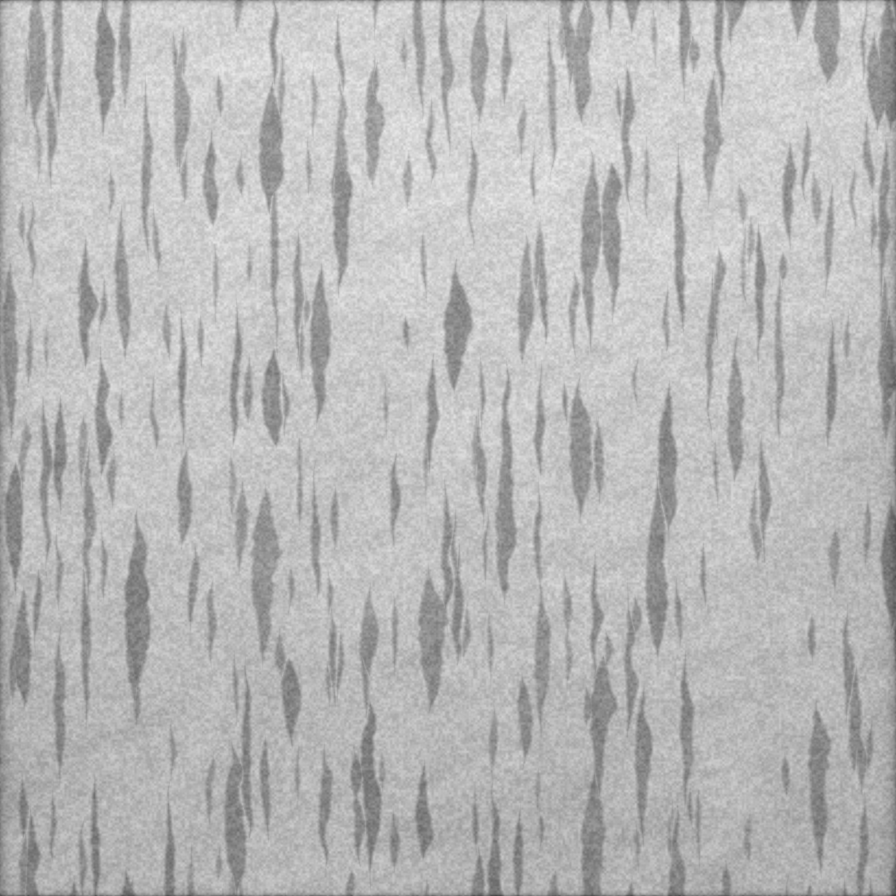
Give the GLSL for this texture, as a WebGL 1 fragment shader.

```glsl
precision highp float;
// Pale grey grained sheet with scattered vertical spindle-shaped dark flecks.
uniform vec2 u_resolution;

float hash(vec2 p) {
  vec3 q = fract(vec3(p.xyx) * 0.1031);
  q += dot(q, q.yzx + 33.33);
  return fract((q.x + q.y) * q.z);
}

float noise(vec2 p) {
  vec2 cell = floor(p);
  vec2 f = fract(p);
  f = f * f * (3.0 - 2.0 * f);
  float low = mix(hash(cell), hash(cell + vec2(1.0, 0.0)), f.x);
  float high = mix(hash(cell + vec2(0.0, 1.0)), hash(cell + vec2(1.0)), f.x);
  return mix(low, high, f.y);
}

float fbm(vec2 p) {
  float sum = 0.0;
  float amplitude = 0.5;
  for (int i = 0; i < 4; i++) {
    sum += amplitude * (noise(p) - 0.5);
    p = p * 2.03 + 17.7;
    amplitude *= 0.55;
  }
  return sum;
}

// Coverage of one spindle with wavering sides and tapered ends.
float spindle(vec2 d, vec2 halfSize, float seed) {
  float t = d.y / halfSize.y;
  float skew = (hash(vec2(seed, 3.1)) - 0.5) * 0.9;
  float s = t + skew * (1.0 - t * t) * 0.5;
  float profile = pow(max(1.0 - s * s, 0.0), 1.15);
  float waver = noise(vec2(d.y * 34.0, seed)) - 0.5;
  float ripple = noise(vec2(d.y * 110.0, seed + 9.0)) - 0.5;
  float lean = (hash(vec2(seed, 7.7)) - 0.5) * 0.05;
  float centre = lean * d.y + waver * 0.006;
  float width = halfSize.x * profile * (1.0 + 0.5 * waver + 0.3 * ripple);
  float softness = 0.0028;
  float side = width - 0.0022 * (1.0 - profile) - abs(d.x - centre);
  float ends = 1.0 - smoothstep(0.9, 1.0, abs(t));
  return smoothstep(-softness, softness, side) * ends;
}

// Darkest fleck at uv, from one jittered grid of spindles.
float fleckLayer(vec2 uv, vec2 grid, float density, vec2 smallest, vec2 largest, float salt) {
  vec2 home = floor(uv * grid);
  float dark = 0.0;
  for (int j = -1; j <= 1; j++) {
    for (int i = -1; i <= 1; i++) {
      vec2 cell = home + vec2(float(i), float(j));
      vec2 key = cell + salt;
      float present = step(hash(key + 5.3), density);
      vec2 jitter = vec2(hash(key + 11.9), hash(key + 23.4));
      vec2 d = uv - (cell + jitter) / grid;
      float thick = hash(key + 37.2);
      vec2 halfSize = mix(smallest, largest, vec2(thick * thick, hash(key + 41.6)));
      float strength = mix(0.74, 1.0, hash(key + 53.8));
      float seed = floor(hash(key + 61.5) * 400.0);
      dark = max(dark, present * strength * spindle(d, halfSize, seed));
    }
  }
  return dark;
}

// Light falls off downwards and toward the side edges.
float sheetTone(vec2 uv) {
  float tone = mix(0.695, 0.825, smoothstep(-0.1, 0.95, uv.y));
  float fromCentre = abs(uv.x - 0.5) * 2.0;
  tone -= 0.035 * pow(fromCentre, 4.0);
  vec2 slanted = vec2(uv.x + 0.35 * uv.y, uv.y - 0.4 * uv.x);
  tone += 0.085 * fbm(slanted * vec2(16.0, 38.0));
  tone += 0.05 * fbm(uv * 5.0 + 40.0);
  return tone;
}

float edgeShade(vec2 uv) {
  vec2 gap = min(uv, 1.0 - uv);
  float sides = 0.28 * exp(-gap.x / 0.006);
  float ends = 0.35 * exp(-gap.y / 0.0022);
  return 1.0 - min(sides + ends, 0.5);
}

float grain(vec2 uv) {
  return 0.085 * (noise(uv * 230.0) - 0.5) + 0.085 * (noise(uv * 410.0 + 71.0) - 0.5);
}

void main() {
  vec2 uv = gl_FragCoord.xy / u_resolution;

  // Large and small flecks
  float large = fleckLayer(uv, vec2(22.0, 6.5), 0.75,
                           vec2(0.0042, 0.055), vec2(0.0135, 0.115), 100.0);
  float small = fleckLayer(uv, vec2(30.0, 11.0), 0.42,
                           vec2(0.0026, 0.022), vec2(0.0055, 0.055), 300.0);
  float fleck = max(large, 0.85 * small);

  // Sheet, flecks, border and grain
  float fleckDepth = 0.31 + 0.06 * (noise(uv * vec2(70.0, 25.0)) - 0.5);
  float tone = sheetTone(uv) * (1.0 - fleckDepth * fleck);
  tone = tone * edgeShade(uv) + grain(uv);
  gl_FragColor = vec4(vec3(clamp(tone, 0.0, 1.0)), 1.0);
}
```
